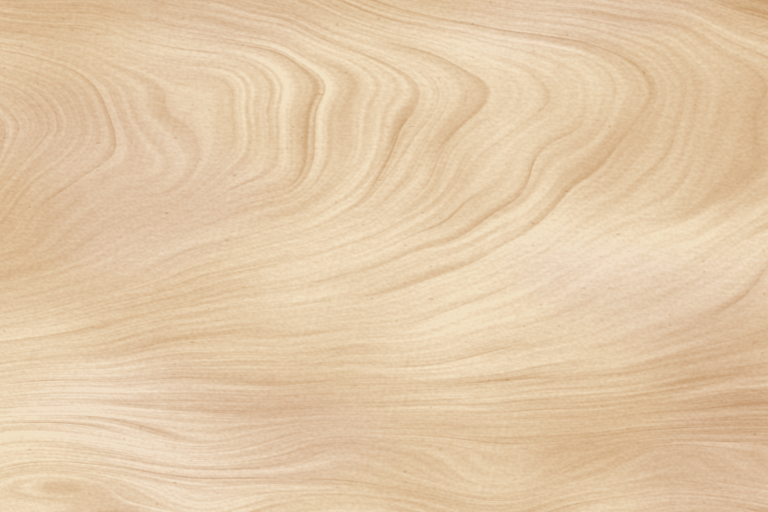
A WebGL 2 fragment shader for this texture:

```glsl
#version 300 es
precision highp float;

uniform vec2 u_resolution;
out vec4 fragColor;

vec2 latticeGradient(vec2 cell) {
    float h = fract(sin(dot(cell, vec2(127.1, 311.7))) * 43758.545);
    return vec2(cos(6.2832 * h), sin(6.2832 * h));
}

float gradientNoise(vec2 p) {
    vec2 i = floor(p), f = fract(p);
    vec2 u = f * f * f * (f * (f * 6.0 - 15.0) + 10.0);
    float a = dot(latticeGradient(i), f);
    float b = dot(latticeGradient(i + vec2(1, 0)), f - vec2(1, 0));
    float c = dot(latticeGradient(i + vec2(0, 1)), f - vec2(0, 1));
    float d = dot(latticeGradient(i + vec2(1, 1)), f - vec2(1, 1));
    return 1.4 * mix(mix(a, b, u.x), mix(c, d, u.x), u.y);
}

// Growth coordinate: its contours are arches that flatten toward the lower edge.
float growth(vec2 p) {
    float low = 1.0 - smoothstep(0.05, 0.24, p.y);
    float left = 1.0 - smoothstep(0.0, 0.55, p.x);
    float upper = smoothstep(0.35, 0.6, p.y);
    vec2 q = p;
    q.y += 0.030 * gradientNoise(p * vec2(2.1, 3.2) + 4.7);
    q.y += 0.006 * gradientNoise(p * vec2(6.0, 9.0) + 21.3);
    q.y += 0.085 * low * gradientNoise(p * vec2(2.4, 9.0) + 8.2);
    q.x += upper * (0.08 + 0.16 * left) * gradientNoise(p * vec2(3.4, 4.2) + 13.6);
    q.x += upper * 0.02 * gradientNoise(p * 9.0 + 2.4);
    float d = q.y - 0.8;
    float bend = d > 0.0 ? 4.0 * d * d : 0.9 * d * d - 1.6 * d * d * d;
    float f = 0.33 * (q.x - 0.3) * smoothstep(0.08, 0.55, q.y) + bend;
    return 1.0 - exp(-1.4 * f);
}

// Bands that follow the growth contours and fade before they alias.
float bands(float g, float along, float frequency) {
    float detail = 1.0 - smoothstep(0.4, 1.0, fwidth(g * frequency));
    return detail * gradientNoise(vec2(g * frequency, along + frequency));
}

// Dark ring edges: a slow ramp followed by a quick return.
float ringEdges(float g, float along, float frequency) {
    float phase = g * frequency + 1.1 * gradientNoise(vec2(g * 14.0, along * 0.5));
    float width = fwidth(phase);
    float s = fract(phase);
    float edge = pow(s, 5.0) * (1.0 - smoothstep(1.0 - max(0.08, 1.6 * width), 1.0, s));
    float presence = smoothstep(0.0, 0.5, gradientNoise(vec2(floor(phase) * 7.31, along)));
    return edge * presence * (1.0 - smoothstep(0.3, 0.65, width));
}

void main() {
    vec2 p = gl_FragCoord.xy / u_resolution.y;
    float aspect = u_resolution.x / u_resolution.y;
    float g = growth(p);
    float along = p.x * 2.4 + p.y;

    // Growth rings, quieter in some regions
    float vigor = 0.9 + 0.7 * gradientNoise(p * vec2(2.0, 3.0) + 63.0);
    vigor *= 1.0 - 0.35 * exp(-12.0 * pow(p.y - 0.43, 2.0));
    float rings = 0.16 * bands(g, along * 0.8, 21.0);
    rings += 0.18 * bands(g, along * 1.2, 57.0);
    rings += 0.22 * bands(g, along * 1.8, 118.0);
    rings += 0.18 * bands(g, along * 3.0, 230.0);
    rings -= 0.75 * ringEdges(g, along, 36.0);
    rings -= 0.50 * ringEdges(g, along * 1.4 + 9.0, 83.0);
    float tone = 0.71 + vigor * rings;

    // Broad shading
    tone += 0.30 * gradientNoise(p * vec2(1.4, 3.0) + 31.0);
    tone += 0.14 * gradientNoise(p * vec2(4.0, 7.0) + 17.0);
    tone -= 0.22 * smoothstep(0.72, 1.0, p.x / aspect);
    tone -= 0.32 * exp(-18.0 * dot(p - vec2(0.0, 0.74), p - vec2(0.0, 0.74)));
    tone -= 0.20 * smoothstep(0.90, 1.0, p.y);

    // Fibres and pores
    tone += 0.08 * gradientNoise(p * vec2(37.0, 143.0));
    tone += 0.12 * gradientNoise(mat2(0.97, 0.26, -0.26, 0.97) * p * vec2(130.0, 190.0));
    tone -= 0.24 * smoothstep(0.62, 0.85, gradientNoise(p * vec2(60.0, 95.0) + 71.0));

    vec3 color = mix(vec3(0.79, 0.63, 0.455), vec3(0.95, 0.88, 0.765), clamp(tone, 0.0, 1.0));
    float rosy = smoothstep(0.0, 0.5, gradientNoise(p * vec2(1.7, 3.5) + 52.0));
    color += rosy * vec3(-0.008, -0.010, 0.012);
    fragColor = vec4(color, 1.0);
}
```
